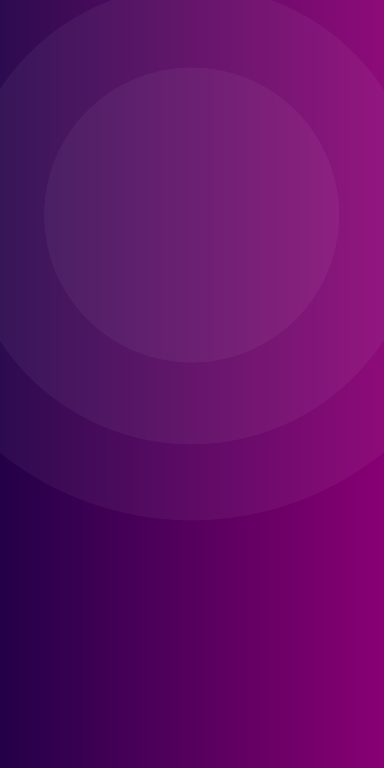
Write a WebGL 1 fragment shader that draws this background.

```glsl
precision highp float;
// A horizontal indigo-to-magenta gradient under three concentric pale discs.
// Each disc is an antialiased distance function that adds one thin veil of
// white, so the overlapping discs grow lighter towards the shared centre.
uniform vec2 u_resolution;

const vec3 INDIGO = vec3(0.140, 0.0, 0.282);
const vec3 MAGENTA = vec3(0.535, 0.0, 0.452);
const vec3 VEIL = vec3(1.0);
const float VEIL_ALPHA = 0.044;

// Lengths are in canvas widths, measured from the lower left at 1:2 aspect.
const vec2 CENTER = vec2(0.499, 1.440);
const float INNER_RADIUS = 0.384;
const float MIDDLE_RADIUS = 0.597;
const float OUTER_RADIUS = 0.795;

// Coverage of a disc, softened over one pixel at its rim.
float disc(vec2 p, vec2 center, float radius, float pixel) {
  float d = length(p - center) - radius;
  return 1.0 - smoothstep(-0.5 * pixel, 0.5 * pixel, d);
}

// Lays one translucent disc over a colour.
vec3 addVeil(vec3 color, vec2 p, float radius, float pixel) {
  return mix(color, VEIL, VEIL_ALPHA * disc(p, CENTER, radius, pixel));
}

void main() {
  // Canvas coordinates: x spans 0 to 1, y spans 0 to 2.
  vec2 p = gl_FragCoord.xy / u_resolution * vec2(1.0, 2.0);
  float pixel = max(1.0 / u_resolution.x, 2.0 / u_resolution.y);

  // Background gradient
  vec3 color = mix(INDIGO, MAGENTA, p.x);

  // Discs, from the largest to the smallest
  color = addVeil(color, p, OUTER_RADIUS, pixel);
  color = addVeil(color, p, MIDDLE_RADIUS, pixel);
  color = addVeil(color, p, INNER_RADIUS, pixel);

  gl_FragColor = vec4(color, 1.0);
}
```
